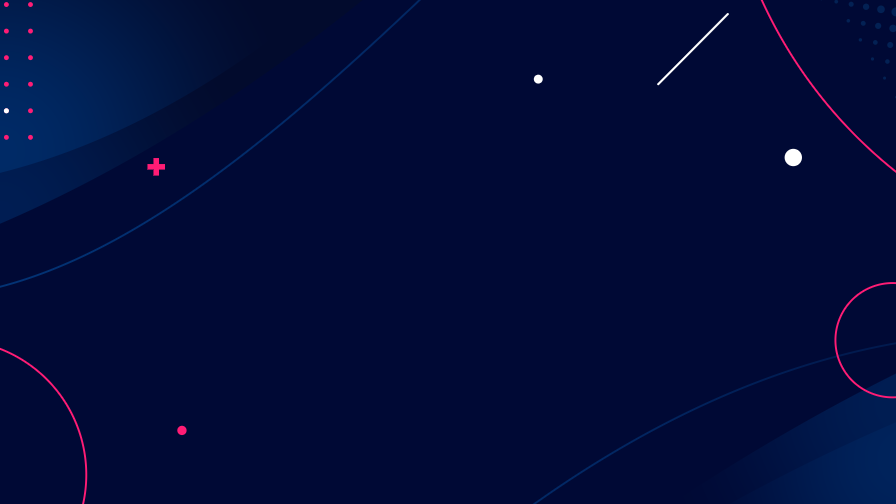
A WebGL 2 fragment shader for this background:

```glsl
#version 300 es
precision highp float;
// Navy backdrop with glowing curved bands in two opposite corners, thin arcs,
// and scattered flat ornaments. Bands are polynomial height curves; ornaments
// are distance functions. Units: canvas height = 1, origin at the lower left.

uniform vec2 u_resolution;
out vec4 outColor;

const vec3 NAVY = vec3(0.0, 0.036, 0.206);
const vec3 DUSK = vec3(0.008, 0.042, 0.175);
const vec3 OCEAN = vec3(0.0, 0.115, 0.325);
const vec3 AZURE = vec3(0.0, 0.165, 0.40);
const vec3 STROKE_BLUE = vec3(0.01, 0.20, 0.46);
const vec3 HALFTONE_BLUE = vec3(0.01, 0.13, 0.33);
const vec3 PINK = vec3(1.0, 0.11, 0.46);
const vec3 WHITE = vec3(1.0);
const float HALF_STROKE = 0.0019;

// Coverage of a shape from its signed distance, one pixel of softness
float cover(float d) {
    return clamp(0.5 - d * u_resolution.y, 0.0, 1.0);
}

float disc(vec2 p, vec2 center, float radius) {
    return length(p - center) - radius;
}

float ring(vec2 p, vec2 center, float radius) {
    return abs(disc(p, center, radius)) - HALF_STROKE;
}

float segment(vec2 p, vec2 a, vec2 b) {
    vec2 ab = b - a;
    return length(p - a - ab * clamp(dot(p - a, ab) / dot(ab, ab), 0.0, 1.0));
}

float box(vec2 p, vec2 halfSize) {
    vec2 q = abs(p) - halfSize;
    return length(max(q, 0.0)) + min(max(q.x, q.y), 0.0);
}

float plusSign(vec2 p, float arm, float halfWidth) {
    return min(box(p, vec2(arm, halfWidth)), box(p, vec2(halfWidth, arm)));
}

// Signed distance above the curve y = k.x*x + k.y*x^2 + k.z*x^3 from a start
float curve(vec2 p, vec2 start, vec3 k) {
    vec2 q = p - start;
    float height = q.x * (k.x + q.x * (k.y + q.x * k.z));
    float slope = k.x + q.x * (2.0 * k.y + 3.0 * k.z * q.x);
    return (q.y - height) / sqrt(1.0 + slope * slope);
}

// Glow that fades away from its source
float glow(vec2 p, vec2 source, float reach) {
    return 1.0 - smoothstep(0.0, reach, length(p - source));
}

// Regular grid of dots: column and row counts limit the repeats
float dotGrid(vec2 p, vec2 origin, vec2 pitch, vec2 lastCell, float radius) {
    vec2 cell = clamp(round((p - origin) / pitch), vec2(0.0), lastCell);
    return disc(p, origin + cell * pitch, radius);
}

// Tilted halftone whose dots shrink away from the given corner
float halftone(vec2 p, vec2 origin, vec2 corner) {
    mat2 tilt = mat2(0.986, -0.169, 0.169, 0.986);
    vec2 pitch = vec2(0.030, 0.0333);
    vec2 cell = round(((p - origin) * tilt) / pitch);
    vec2 center = origin + tilt * (cell * pitch);
    float radius = 0.0097 - dot(corner - center, vec2(0.05, 0.036));
    return radius < 0.0022 ? 1.0 : disc(p, center, radius);
}

void paint(inout vec3 color, vec3 ink, float alpha) {
    color = mix(color, ink, alpha);
}

void main() {
    vec2 p = gl_FragCoord.xy / u_resolution.y;
    vec3 color = NAVY;

    // Upper left bands and stroke
    float outerTop = curve(p, vec2(0.0, 0.556), vec3(0.43, 0.26, 0.0));
    float innerTop = curve(p, vec2(0.0, 0.657), vec3(0.25, 0.452, 0.0));
    float lineTop = curve(p, vec2(0.0, 0.431), vec3(0.26, 0.70, -0.23));
    paint(color, mix(DUSK, OCEAN, glow(p, vec2(0.0, 0.57), 0.55)), cover(-outerTop));
    paint(color, mix(DUSK, AZURE, glow(p, vec2(0.0, 0.70), 0.62)), cover(-innerTop));
    paint(color, STROKE_BLUE, cover(abs(lineTop) - HALF_STROKE) * mix(1.0, 0.65, p.x));

    // Lower right bands and stroke
    float outerLow = curve(p, vec2(1.331, 0.0), vec3(0.66, -0.18, 0.0));
    float innerLow = curve(p, vec2(1.447, 0.0), vec3(0.55, -0.18, 0.0));
    float lineLow = curve(p, vec2(1.06, 0.0), vec3(0.71, -0.37, 0.0));
    paint(color, mix(NAVY, OCEAN, glow(p, vec2(1.80, 0.20), 0.52)), cover(outerLow));
    paint(color, mix(NAVY, AZURE, 0.8 * glow(p, vec2(1.80, 0.09), 0.50)), cover(innerLow));
    float lowFade = mix(0.75, 0.4, smoothstep(1.06, 1.78, p.x));
    paint(color, STROKE_BLUE, cover(abs(lineLow) - HALF_STROKE) * lowFade);

    // Dot patterns, with one white dot in the grid
    paint(color, HALFTONE_BLUE, cover(halftone(p, vec2(1.748, 0.9815), vec2(1.778, 1.0))));
    vec2 gridOrigin = vec2(0.0127, 0.7275);
    vec2 gridPitch = vec2(0.0478, 0.0527);
    paint(color, PINK, cover(dotGrid(p, gridOrigin, gridPitch, vec2(1.0, 5.0), 0.0048)));
    paint(color, WHITE, cover(disc(p, gridOrigin + gridPitch * vec2(0.0, 1.0), 0.005)));

    // Pink rings, plus sign and dot
    float pinkShapes = ring(p, vec2(-0.0968, 0.058), 0.268);
    pinkShapes = min(pinkShapes, ring(p, vec2(1.771, 0.325), 0.1134));
    pinkShapes = min(pinkShapes, ring(p, vec2(2.354, 1.384), 0.926));
    pinkShapes = min(pinkShapes, plusSign(p - vec2(0.310, 0.669), 0.0174, 0.0055));
    pinkShapes = min(pinkShapes, disc(p, vec2(0.361, 0.146), 0.0092));
    paint(color, PINK, cover(pinkShapes));

    // White dots and slanted line
    float whiteShapes = segment(p, vec2(1.306, 0.833), vec2(1.444, 0.972)) - 0.0021;
    whiteShapes = min(whiteShapes, disc(p, vec2(1.068, 0.843), 0.0088));
    whiteShapes = min(whiteShapes, disc(p, vec2(1.574, 0.6875), 0.0172));
    paint(color, WHITE, cover(whiteShapes));

    outColor = vec4(color, 1.0);
}
```
